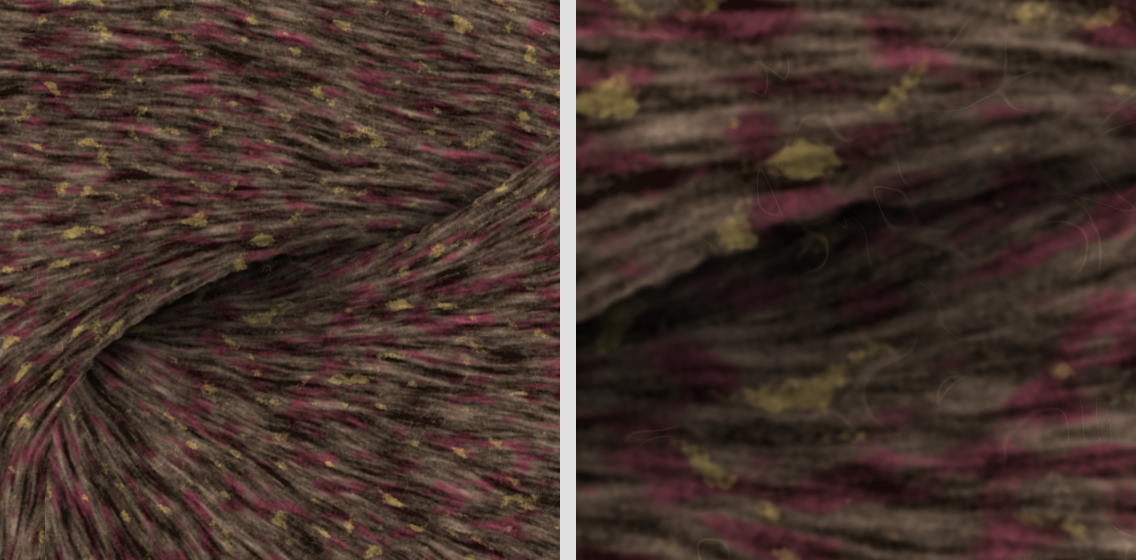
Left, the full canvas; right, a detail of the centre.
This texture is drawn by a WebGL 1 fragment shader. Its source:

```glsl
precision highp float;
// Twisted skein of brown tweed yarn with plum and straw flecks and a dark fold.
uniform vec2 u_resolution;

const vec3 DEEP_BROWN = vec3(0.10, 0.07, 0.045);
const vec3 PALE_BROWN = vec3(0.575, 0.495, 0.42);
const vec3 PLUM_TINT = vec3(1.04, 0.62, 0.86);
const vec3 STRAW = vec3(0.60, 0.51, 0.30);
const float STEP_LENGTH = 0.004;
const int REACH = 17;

float hash(vec2 p) {
  vec3 q = fract(vec3(p.xyx) * 0.1031);
  q += dot(q, q.yzx + 33.33);
  return fract((q.x + q.y) * q.z);
}

float noise(vec2 p) {
  vec2 cell = floor(p);
  vec2 f = fract(p);
  f = f * f * (3.0 - 2.0 * f);
  float low = mix(hash(cell), hash(cell + vec2(1.0, 0.0)), f.x);
  float high = mix(hash(cell + vec2(0.0, 1.0)), hash(cell + 1.0), f.x);
  return mix(low, high, f.y);
}

// Turns the noise lattice away from the strands.
vec2 turned(vec2 p) {
  return vec2(0.8 * p.x - 0.6 * p.y, 0.6 * p.x + 0.8 * p.y);
}

// Height of the fold: a steep arch on the left, a rising edge on the right.
float foldHeight(float x) {
  float arch = pow(clamp((x - 0.08) / 0.42, 0.0, 1.0), 0.27);
  return 0.545 * arch + 0.9 * pow(max(x - 0.6, 0.0), 1.6);
}

float foldDistance(vec2 p) {
  float e = 0.01;
  float slope = (foldHeight(p.x + e) - foldHeight(p.x - e)) / (2.0 * e);
  return (p.y - foldHeight(p.x)) / sqrt(1.0 + slope * slope);
}

// Strand directions of the two bundles.
vec2 upperFlow(vec2 p) {
  float lift = 1.0 - smoothstep(0.05, 0.65, p.y - 0.3 * p.x);
  lift *= 1.0 - smoothstep(0.45, 0.8, p.x);
  float angle = 1.4 * lift - 0.04 - 0.18 * smoothstep(0.0, 0.6, p.x);
  return vec2(cos(angle), sin(angle));
}

vec2 lowerFlow(vec2 p) {
  vec2 fan = p - vec2(0.1, 0.42);
  float angle = 0.87 * atan(fan.y, max(fan.x, 0.01));
  angle += 0.42 * smoothstep(0.42, 0.62, p.y);
  return vec2(cos(angle), sin(angle));
}

vec2 flow(vec2 p, float upper) {
  vec2 dir = upper > 0.5 ? upperFlow(p) : lowerFlow(p);
  float sway = 0.35 * (noise(p * 14.0) - 0.5);
  return dir + sway * vec2(-dir.y, dir.x);
}

// Noise smeared along the strands: x strand, y fibre, z plum, w straw.
vec4 smearedNoise(vec2 p, float upper) {
  vec4 total = vec4(0.0);
  vec4 weights = vec4(0.0);
  for (int side = 0; side < 2; side++) {
    float heading = side == 0 ? 1.0 : -1.0;
    vec2 q = p;
    for (int i = 0; i < REACH; i++) {
      float t = float(i) / float(REACH);
      vec4 w = exp(-t * t * vec4(3.5, 30.0, 12.0, 30.0));
      vec2 s = turned(q + 3.0 + 5.0 * upper);
      total += w * vec4(noise(s * 112.0), noise(s * 210.0),
                        noise(s * 68.0 + 31.0), noise(s * 58.0 + 77.0));
      weights += w;
      q += heading * STEP_LENGTH * flow(q, upper);
    }
  }
  return total / weights;
}

vec3 yarn(vec2 p, float upper) {
  vec4 n = smearedNoise(p, upper);
  float grain = noise(turned(p) * 240.0) - 0.5;
  float tone = 0.415 + 1.9 * (n.x - 0.5) + 0.75 * (n.y - 0.5) + 0.17 * grain;
  tone += 0.13 * (noise(p * 16.0 + 9.0) - 0.5);
  tone = clamp(tone, 0.0, 1.0);
  vec3 color = mix(DEEP_BROWN, PALE_BROWN, tone);
  float plum = smoothstep(0.47, 0.74, n.z + 0.08 * grain);
  color *= mix(vec3(1.0, 0.97, 0.97), PLUM_TINT, plum);
  float straw = smoothstep(0.70, 0.88, n.w + 0.08 * grain);
  return mix(color, STRAW * (0.6 + 0.8 * tone), 0.85 * straw);
}

// Each bundle is shaded where the other one overlaps it.
float foldLight(vec2 p, float d, float upper) {
  float leftPart = smoothstep(0.08, 0.22, p.x) * (1.0 - smoothstep(0.48, 0.72, p.x));
  float rightPart = smoothstep(0.42, 0.6, p.x) * (1.0 - smoothstep(0.78, 1.0, p.x));
  float below = 0.88 * leftPart * exp(-abs(d) / 0.05);
  float above = 0.6 * rightPart * exp(-abs(d) / 0.05);
  vec2 hollow = (p - vec2(0.42, 0.45)) / vec2(0.24, 0.11);
  float dim = 0.28 * exp(-dot(hollow, hollow));
  return (1.0 - mix(below, above, upper)) * (1.0 - dim);
}

// Thin stray hairs along noise contours.
float hairs(vec2 p) {
  float line = abs(noise(p * 38.0 + 4.0 * noise(p * 21.0)) - 0.5);
  return (1.0 - smoothstep(0.0, 0.05, line)) * smoothstep(0.5, 0.8, noise(p * 29.0 + 50.0));
}

void main() {
  vec2 p = gl_FragCoord.xy / u_resolution;
  float d = foldDistance(p) + 0.009 * (noise(p * 75.0) - 0.5);
  float cover = smoothstep(-0.004, 0.004, d);
  vec3 color = vec3(0.0);
  if (cover < 1.0) color += (1.0 - cover) * yarn(p, 0.0) * foldLight(p, d, 0.0);
  if (cover > 0.0) color += cover * yarn(p, 1.0) * foldLight(p, d, 1.0);
  color += 0.06 * hairs(p) * vec3(1.0, 0.88, 0.72);
  gl_FragColor = vec4(color, 1.0);
}
```
